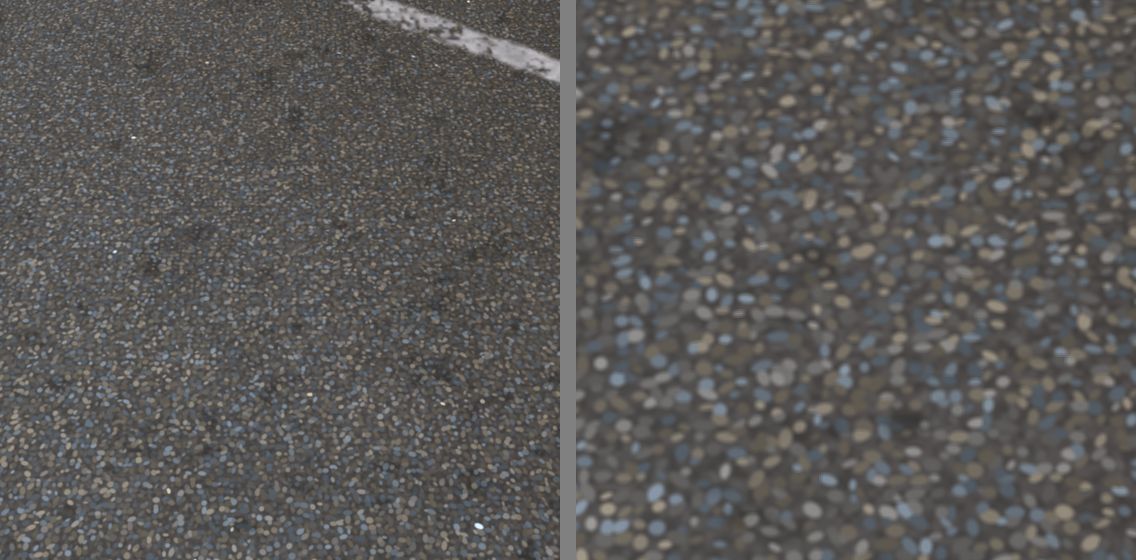
Left, the full canvas; right, a detail of the centre.
This texture is drawn by a Shadertoy shader. Its source:

```glsl
// Worn asphalt road in perspective with blue and tan stones and a faded painted line.

const vec3 BINDER      = vec3(0.300, 0.290, 0.288);
const vec3 BLUE_STONE  = vec3(0.91, 1.01, 1.11);
const vec3 TAN_STONE   = vec3(1.06, 1.00, 0.90);
const vec3 GREY_STONE  = vec3(1.01, 1.00, 0.99);
const vec3 PAINT       = vec3(0.72, 0.71, 0.73);
const float BLUR = 0.0011;

vec3 hash3(vec2 p) {
    vec3 q = fract(p.xyx * vec3(0.1031, 0.1030, 0.0973));
    q += dot(q, q.yxz + 33.33);
    return fract((q.xxy + q.yzz) * q.zyx);
}

float valueNoise(vec2 p) {
    vec2 i = floor(p), f = fract(p);
    f = f * f * (3.0 - 2.0 * f);
    float low = mix(hash3(i).x, hash3(i + vec2(1, 0)).x, f.x);
    float high = mix(hash3(i + vec2(0, 1)).x, hash3(i + vec2(1, 1)).x, f.x);
    return mix(low, high, f.y);
}

float fbm(vec2 p) {
    float sum = 0.0, weight = 0.5;
    for (int i = 0; i < 3; i++) {
        sum += weight * valueNoise(p);
        p = p * 2.03 + 17.3;
        weight *= 0.5;
    }
    return sum / 0.875;
}

// Canvas position to ground plane, in units of one stone cell
vec2 toGround(vec2 uv) {
    float cells = 1.0 / (0.0133 - 0.0062 * uv.y);
    return vec2((uv.x - 0.5) * cells, 2.15 * cells) + 200.0;
}

// Distance to a rotated oval, 1.0 on its rim
float ovalDistance(vec2 d, float angle, float radius, float stretch) {
    float c = cos(angle), s = sin(angle);
    d = mat2(c, -s, s, c) * d;
    return length(d * vec2(1.0 / stretch, stretch)) / radius;
}

vec3 stoneColor(vec3 rnd) {
    vec3 tint = rnd.x < 0.30 ? BLUE_STONE : (rnd.x < 0.65 ? TAN_STONE : GREY_STONE);
    float tone = 0.345 + 0.23 * rnd.y * rnd.y;
    tone += 0.45 * step(0.9985, rnd.z);
    return tint * tone;
}

vec3 stones(vec2 ground, vec3 binder) {
    vec2 cell = floor(ground);
    float nearest = 9.0;
    vec2 owner = cell;
    for (int y = -1; y <= 1; y++) {
        for (int x = -1; x <= 1; x++) {
            vec2 id = cell + vec2(x, y);
            vec3 place = hash3(id);
            vec3 form = hash3(id + 71.7);
            vec2 center = id + 0.1 + 0.8 * place.xy;
            float d = ovalDistance(ground - center, 6.283 * place.z,
                                   mix(0.30, 0.60, form.x), mix(1.0, 1.4, form.y));
            if (d < nearest) {
                nearest = d;
                owner = id;
            }
        }
    }
    float cover = 1.0 - smoothstep(0.65, 1.08, nearest);
    return mix(binder, stoneColor(hash3(owner + 139.1)), cover);
}

vec3 asphalt(vec2 uv, vec2 ground) {
    float grit = valueNoise(ground * 2.3) - 0.5;
    vec3 color = stones(ground, BINDER + 0.09 * grit);

    // Broad mottling, sunken dark patches and a browner far right corner
    float mottle = fbm(uv * vec2(6.0, 8.0)) - 0.5;
    float patches = smoothstep(0.64, 0.82, fbm(uv * vec2(19.0, 31.0) + 5.0));
    float corner = smoothstep(0.7, 1.9, uv.x + uv.y);
    color *= 1.02 + 0.16 * mottle + 0.05 * (0.5 - uv.x);
    color *= 1.0 - 0.20 * patches;
    return color * mix(vec3(1.0), vec3(0.91, 0.88, 0.84), corner);
}

float paintedLine(vec2 uv, vec2 ground) {
    float offset = uv.y - (0.995 - 0.35 * (uv.x - 0.65));
    offset += 0.010 * (fbm(uv * 45.0) - 0.5);
    float band = 1.0 - smoothstep(0.014, 0.027, abs(offset));
    float worn = 0.55 * fbm(uv * 32.0 + 9.0) + 0.45 * valueNoise(ground * vec2(0.9, 0.7));
    float fade = smoothstep(0.54, 0.85, uv.x);
    return band * smoothstep(0.25, 0.65, worn + 0.22 * fade - 0.08);
}

vec3 road(vec2 uv) {
    vec2 ground = toGround(uv);
    vec3 color = asphalt(uv, ground);
    vec3 paint = PAINT * (0.9 + 0.25 * valueNoise(ground * 0.6));
    return mix(color, paint, 0.85 * paintedLine(uv, ground));
}

void mainImage(out vec4 fragColor, in vec2 fragCoord) {
    vec2 uv = fragCoord / iResolution.xy;
    // Soft focus over a small canvas-relative footprint
    vec3 color = vec3(0.0);
    for (int y = -1; y <= 1; y++) {
        for (int x = -1; x <= 1; x++) {
            color += road(uv + BLUR * vec2(x, y));
        }
    }
    fragColor = vec4(color / 9.0, 1.0);
}
```
